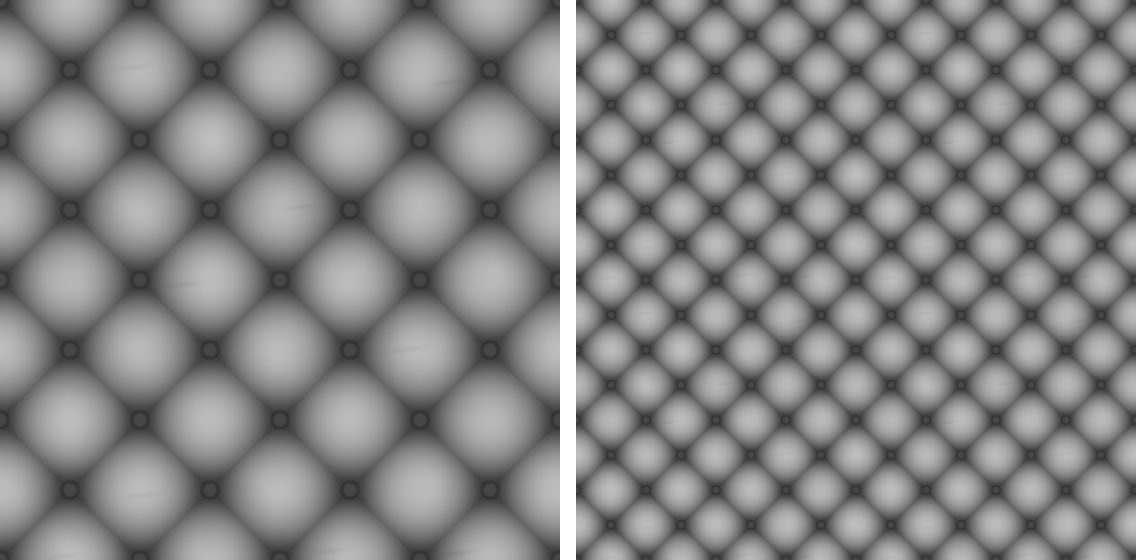
Left: one tile. Right: repeated 2 by 2.
A Shadertoy shader for this texture map:

```glsl
// Tufted grey upholstery: soft diamond cushions with a small button at every corner.
const float REPEATS = 4.0;           // buttons across and down per tile
const float CROWN_TONE = 0.73;       // middle of a cushion
const float FALLOFF = 0.33;          // darkening towards the seams
const float PIT_TONE = 0.225;        // deepest shade around the buttons
const float PIT_SOFTNESS = 0.10;
const float BUTTON_RADIUS = 0.056;   // in repeats
const float BUTTON_TONE = 0.275;
const float RIM_WIDTH = 0.014;
const float RIM_DEPTH = 0.055;
const float CUSHION_VARIATION = 0.025;
const float CREASE_DEPTH = 0.035;
const float CREASE_CHANCE = 0.25;
const float MOTTLE = 0.003;
const float TAU = 6.2831853;

float hash(vec2 p) {
    vec3 q = fract(vec3(p.xyx) * 0.1031);
    q += dot(q, q.yzx + 33.33);
    return fract((q.x + q.y) * q.z);
}

float softMax(float a, float b, float k) {
    float h = max(k - abs(a - b), 0.0) / k;
    return max(a, b) + h * h * k * 0.25;
}

// Layered sines with whole frequencies, so they wrap
float mottle(vec2 uv) {
    float sum = 0.0;
    for (int i = 1; i <= 4; i++) {
        float n = float(i);
        vec2 waves = vec2(3.0 * n + 1.0, 11.0 - 2.0 * n);
        sum += sin(TAU * dot(uv, waves) + 2.0 * sin(TAU * (uv.x - n * uv.y) + n));
    }
    return sum;
}

// Short, faint fold on some of the cushions
float crease(vec2 local, vec2 id) {
    float present = step(hash(id + 17.0), CREASE_CHANCE);
    vec2 offset = (vec2(hash(id + 5.0), hash(id + 9.0)) - 0.5) * vec2(0.5, 0.2);
    vec2 d = local - offset;
    d.y -= 0.12 * d.x;
    d /= vec2(0.12, 0.018);
    return present * exp(-dot(d, d));
}

void mainImage(out vec4 fragColor, in vec2 fragCoord) {
    vec2 uv = fragCoord / iResolution.xy;
    vec2 p = uv * REPEATS;

    // Diagonal grid: seams on whole values, buttons on its corners
    vec2 diagonal = vec2(p.x + p.y, p.x - p.y);
    vec2 cell = floor(diagonal);
    vec2 side = 2.0 * fract(diagonal) - 1.0;
    vec2 centre = 0.5 * vec2(cell.x + cell.y + 1.0, cell.x - cell.y);
    vec2 id = 2.0 * mod(centre, REPEATS);

    // Domed cushion, settling into a dark pit at the corners
    float tone = CROWN_TONE - FALLOFF * dot(side, side);
    tone = softMax(tone, PIT_TONE, PIT_SOFTNESS);

    // Wear that fades out at the seams
    vec2 inset = 1.0 - side * side;
    float fade = inset.x * inset.y;
    vec2 lean = vec2(hash(id + 31.0), hash(id + 47.0)) - 0.5;
    float variation = hash(id) - 0.5 + dot(lean, side);
    tone += fade * (CUSHION_VARIATION * variation + MOTTLE * mottle(uv));
    tone -= CREASE_DEPTH * crease(p - centre, id) * smoothstep(0.0, 0.4, fade);

    // Button with a soft dark rim
    vec2 nearest = fract(diagonal + 0.5) - 0.5;
    float buttonDist = length(nearest) * sqrt(0.5) - BUTTON_RADIUS;
    float edge = max(0.009, REPEATS / iResolution.y);
    tone = mix(tone, BUTTON_TONE, 1.0 - smoothstep(-edge, edge, buttonDist));
    float rim = buttonDist / RIM_WIDTH;
    tone -= RIM_DEPTH * exp(-rim * rim);

    fragColor = vec4(vec3(tone), 1.0);
}
```
